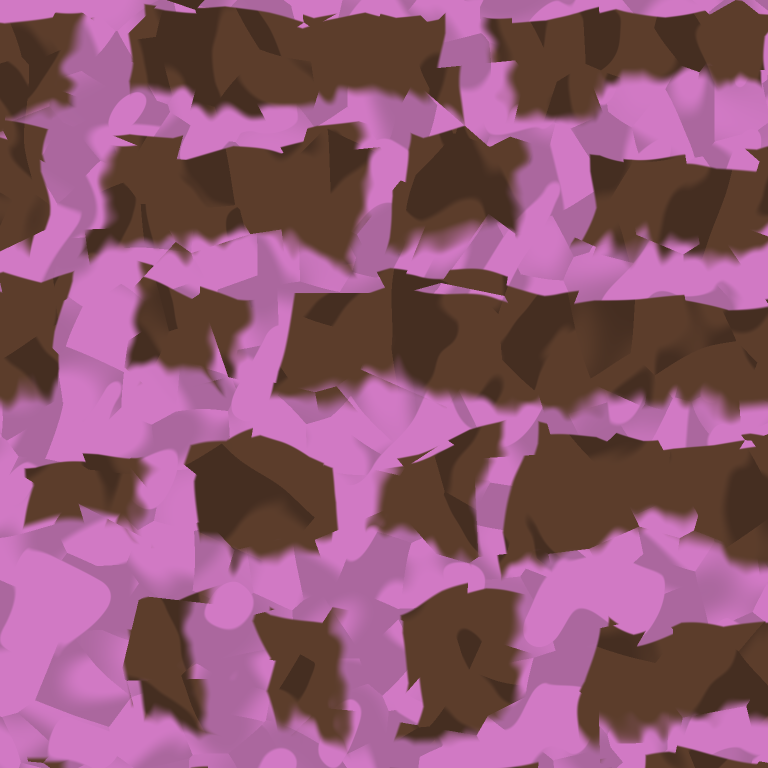
This texture is drawn by a Shadertoy shader. Its source:

```glsl
// Torn, faceted wall of brown blocks with ragged pink mortar.

const vec3 BROWN = vec3(0.36, 0.24, 0.17);
const vec3 DARK_BROWN = vec3(0.27, 0.18, 0.13);
const vec3 LILAC = vec3(0.67, 0.405, 0.62);
const vec3 BRIGHT_PINK = vec3(0.82, 0.475, 0.77);

vec2 hash2(vec2 p) {
    vec3 q = fract(p.xyx * vec3(0.1031, 0.1030, 0.0973));
    q += dot(q, q.yzx + 33.33);
    return fract((q.xx + q.yz) * q.zy);
}

float noise(vec2 p) {
    vec2 i = floor(p), f = fract(p);
    f = f * f * (3.0 - 2.0 * f);
    return mix(mix(hash2(i).x, hash2(i + vec2(1, 0)).x, f.x),
               mix(hash2(i + vec2(0, 1)).x, hash2(i + vec2(1, 1)).x, f.x), f.y);
}

// Straight-sided zigzag, for chipped edges
float zigzag(float x, float seed) {
    float i = floor(x);
    return mix(hash2(vec2(i, seed)).x, hash2(vec2(i + 1.0, seed)).x, fract(x)) - 0.5;
}

// Random pair shared by all points of one Voronoi facet
vec2 facet(vec2 p) {
    vec2 cell = floor(p), nearest = cell;
    float best = 9.0;
    for (int y = -1; y <= 1; y++)
    for (int x = -1; x <= 1; x++) {
        vec2 id = cell + vec2(x, y);
        vec2 d = id + hash2(id + 17.0) - p;
        if (dot(d, d) < best) { best = dot(d, d); nearest = id; }
    }
    return hash2(nearest + 71.0);
}

vec2 rotate(vec2 p, float a) {
    return vec2(cos(a) * p.x - sin(a) * p.y, sin(a) * p.x + cos(a) * p.y);
}

// Mortar cover: sharp chipped lower edges, soft bumpy upper edges
float mortar(vec2 p) {
    float v = p.y * (4.3 + 0.75 * p.y) - 0.13;
    float band = floor(v + 0.5), d = v - band;
    float halfBand = 0.14 + 0.24 * (noise(vec2(p.x * 6.0, band * 7.0 + 3.0)) - 0.5);
    float chips = 0.15 * zigzag(p.x * 17.0, band + 40.0);
    float bumps = 0.14 * (noise(p * vec2(48.0, 30.0)) - 0.5);
    float cover = smoothstep(-0.008, 0.008, d + halfBand + chips)
                * (1.0 - smoothstep(-0.06, 0.06, d - halfBand + bumps));

    // Leaning upright joints, some of them missing
    float row = floor(v);
    float u = p.x * 4.6 + hash2(vec2(row, 5.0)).x;
    vec2 h = hash2(vec2(floor(u), row + 23.0));
    float lean = (fract(v) - 0.5) * (h.y - 0.7) * 0.5;
    float side = (fract(u) - 0.35 - 0.3 * h.x - lean) * (h.x > 0.5 ? 1.0 : -1.0);
    float halfJoint = mix(0.09, 0.21, fract(h.y * 7.0));
    float cut = 0.08 * zigzag(p.y * 19.0, floor(u) + 60.0);
    float fray = 0.12 * (noise(p * 42.0 + 9.0) - 0.5);
    float joint = smoothstep(-0.01, 0.01, side + halfJoint + cut)
                * (1.0 - smoothstep(-0.05, 0.05, side - halfJoint + fray));
    cover = max(cover, joint * step(0.48, h.y));

    // Broad patch in the lower left corner
    vec2 corner = abs(p - vec2(0.06, 0.17)) - vec2(0.1, 0.16);
    float edge = max(corner.x, corner.y) + 0.03 * zigzag(p.y * 13.0, 8.0);
    return max(cover, 1.0 - smoothstep(-0.004, 0.004, edge));
}

// Two pinks: facets with soft gradients, overlaid with rounded spots
vec3 pinkPaint(vec2 p) {
    vec2 h = facet(p * 13.0 + 4.0);
    vec2 q = rotate(p, h.x * 6.28);
    float soft = mix(0.03, 0.28, h.y);
    float tone = noise(q * vec2(17.0, 8.0) + h * 30.0) + 0.35 * (h.x - 0.5);
    float light = smoothstep(0.53 - soft, 0.53 + soft, tone);
    float spots = noise(rotate(p, 0.5) * vec2(19.0, 12.0) + 50.0);
    light = max(light, smoothstep(0.69, 0.72, spots));
    return mix(LILAC, BRIGHT_PINK, light);
}

// Brown blocks with dark streaks that break at facet borders
vec3 brownPaint(vec2 p) {
    vec2 h = facet(p * vec2(9.0, 6.5) + 20.0);
    vec2 q = rotate(p, (h.x - 0.5) * 1.8);
    q += 0.012 * (noise(p * 28.0) - 0.5);
    float soft = mix(0.012, 0.08, h.y);
    float streak = noise(q * vec2(21.0, 8.0) + h * 25.0);
    return mix(BROWN, DARK_BROWN, smoothstep(0.65 - soft, 0.65 + soft, streak));
}

vec3 wall(vec2 p) {
    // Shift each facet a little so that outlines tear along straight cuts
    vec2 tear = (facet(p * 10.0) - 0.5) * vec2(0.03, 0.036);
    vec2 warp = vec2(noise(p * 11.0), noise(p * 11.0 + 31.0)) - 0.5;
    float cover = mortar(p + tear + 0.03 * warp);
    vec2 bent = p + 0.02 * warp;
    return mix(brownPaint(bent), pinkPaint(bent), cover);
}

void mainImage(out vec4 fragColor, in vec2 fragCoord) {
    // Four samples per pixel smooth the facet cuts
    vec3 color = vec3(0.0);
    for (int i = 0; i < 4; i++) {
        vec2 offset = vec2(i % 2, i / 2) * 0.5 - 0.25;
        color += wall((fragCoord + offset) / iResolution.xy);
    }
    fragColor = vec4(color / 4.0, 1.0);
}
```
